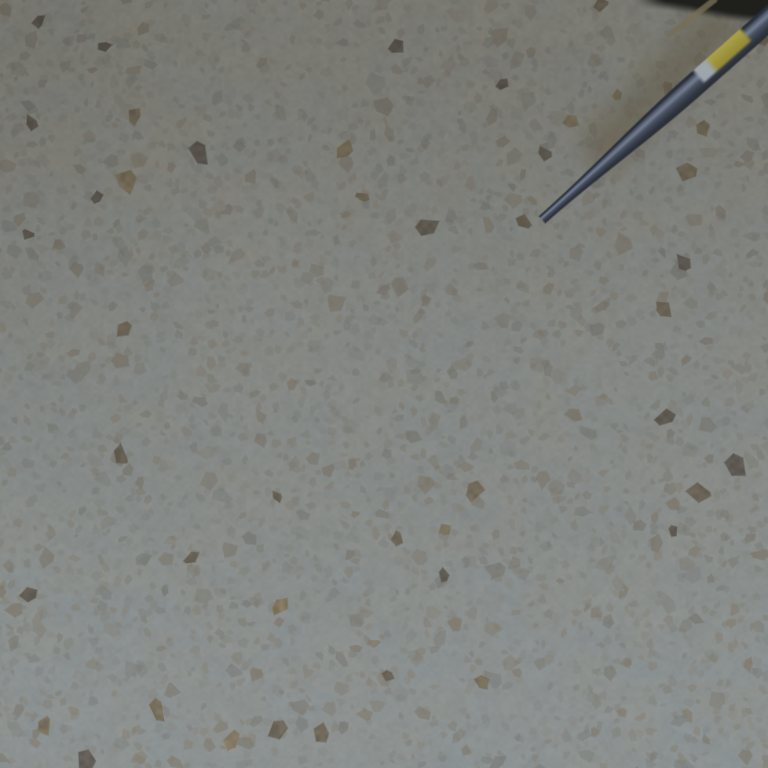
A three.js fragment shader for this texture:

```glsl
// Grey terrazzo floor with soft stone chips and a pen lying at the upper right.
// Chips are jittered convex polygons in three grid layers over a lit base;
// the pen, its shadow and a dark corner object are drawn with line distances.
varying vec2 vUv;

float hash(vec2 p) {
  return fract(sin(dot(p, vec2(127.1, 311.7))) * 43758.5453);
}

float noise(vec2 p) {
  vec2 i = floor(p), f = fract(p);
  f = f * f * (3.0 - 2.0 * f);
  return mix(mix(hash(i), hash(i + vec2(1.0, 0.0)), f.x),
             mix(hash(i + vec2(0.0, 1.0)), hash(i + vec2(1.0, 1.0)), f.x), f.y);
}

// Distance to an irregular five-sided chip, stretched along a random direction
float chipDistance(vec2 p, float radius, vec2 id) {
  float turn = hash(id + 3.7) * 6.283;
  float c = cos(turn), s = sin(turn);
  p = mat2(c, -s, s, c) * p;
  p.x *= 1.0 + 0.7 * hash(id + 8.3);
  float d = -1.0;
  for (int i = 0; i < 5; i++) {
    float k = float(i);
    float a = (k + 0.6 * hash(id + k * 1.9)) * 1.2566;
    float side = radius * (0.72 + 0.45 * hash(id + k * 2.3 + 11.0));
    d = max(d, dot(p, vec2(cos(a), sin(a))) - side);
  }
  return d;
}

// One layer of chips: x is coverage, y is the random tone of the chip
vec2 chipLayer(vec2 uv, float cells, float density, float size, float seed) {
  vec2 cell = floor(uv * cells);
  vec2 found = vec2(0.0);
  for (int y = -1; y <= 1; y++) {
    for (int x = -1; x <= 1; x++) {
      vec2 grid = cell + vec2(float(x), float(y));
      vec2 id = grid + seed;
      if (hash(id + 0.5) > density) continue;
      vec2 center = (grid + vec2(hash(id + 1.3), hash(id + 2.6))) / cells;
      float radius = size * mix(0.55, 1.1, hash(id + 5.2));
      float d = chipDistance(uv - center, radius, id);
      float cover = 1.0 - smoothstep(-0.0018, 0.0016, d);
      if (cover > found.x) found = vec2(cover, hash(id + 7.4));
    }
  }
  return found;
}

// Distance to a straight segment
float segment(vec2 p, vec2 a, vec2 b) {
  vec2 ab = b - a;
  return length(p - a - ab * clamp(dot(p - a, ab) / dot(ab, ab), 0.0, 1.0));
}

vec3 floorColor(vec2 uv) {
  // Light falls off from the lower edge to a warmer top
  float height = uv.y + 0.05 * (noise(uv * 3.0) - 0.5);
  vec3 color = mix(vec3(0.55, 0.572, 0.57), vec3(0.522, 0.535, 0.523), smoothstep(0.0, 0.55, height));
  color = mix(color, vec3(0.477, 0.476, 0.448), smoothstep(0.45, 1.0, height));
  color -= 0.016 * smoothstep(0.35, 0.0, uv.x) * smoothstep(0.2, 0.7, uv.y);
  float shade = color.g / 0.53;

  // Fine mottling
  color += 0.016 * (noise(uv * 90.0) - 0.5) + 0.018 * (noise(uv * 210.0) - 0.5);
  color += vec3(0.012, 0.0, -0.016) * (noise(uv * 24.0 + 9.0) - 0.5);

  // Faint small chips, medium chips, then a few strong brown ones
  vec2 small = chipLayer(uv, 68.0, 0.62, 0.0062, 17.0);
  vec3 smallTone = mix(vec3(0.44, 0.45, 0.44), vec3(0.49, 0.46, 0.41), small.y);
  color = mix(color, smallTone * shade, small.x * (0.12 + 0.45 * fract(small.y * 7.0)));

  vec2 medium = chipLayer(uv, 31.0, 0.5, 0.0105, 53.0);
  vec3 mediumTone = mix(vec3(0.43, 0.44, 0.43), vec3(0.47, 0.43, 0.37), medium.y);
  color = mix(color, mediumTone * shade, medium.x * (0.2 + 0.5 * fract(medium.y * 9.0)));

  vec2 strong = chipLayer(uv, 15.0, 0.17, 0.0125, 91.0);
  vec3 strongTone = mix(vec3(0.32, 0.30, 0.27), vec3(0.47, 0.42, 0.32), strong.y * strong.y);
  strongTone *= 0.92 + 0.2 * noise(uv * 150.0);
  return mix(color, strongTone * shade, strong.x * 0.85);
}

void main() {
  vec2 uv = vUv;
  vec3 color = floorColor(uv);

  // Soft brownish shadow beside the pen
  float shadow = 1.0 - smoothstep(0.0, 0.06, segment(uv, vec2(0.79, 0.81), vec2(0.93, 0.96)));
  color = mix(color, vec3(0.38, 0.36, 0.29), 0.55 * shadow);

  // Dark object in the corner with a pale streak
  float corner = uv.y - mix(0.995, 0.974, smoothstep(0.83, 1.0, uv.x));
  float dark = smoothstep(-0.008, 0.008, corner) * smoothstep(0.82, 0.87, uv.x);
  color = mix(color, vec3(0.12, 0.12, 0.11), dark);
  float streak = segment(uv, vec2(0.875, 0.957), vec2(0.93, 1.0));
  color = mix(color, vec3(0.46, 0.43, 0.33), 0.8 * (1.0 - smoothstep(0.002, 0.006, streak)));

  // Pen in its own frame: x runs from the tip, y across the barrel
  vec2 axis = normalize(vec2(0.294, 0.26));
  vec2 fromTip = uv - vec2(0.706, 0.714);
  vec2 pen = vec2(dot(fromTip, axis), dot(fromTip, vec2(-axis.y, axis.x)));
  float halfWidth = mix(0.006, 0.015, smoothstep(0.0, 0.26, pen.x));
  float across = pen.y / halfWidth;
  vec3 barrel = mix(vec3(0.17, 0.19, 0.22), vec3(0.29, 0.33, 0.40), smoothstep(-0.9, 0.2, across));
  barrel += 0.14 * exp(-18.0 * (across - 0.3) * (across - 0.3));
  barrel = mix(barrel, vec3(0.16, 0.18, 0.22), smoothstep(0.55, 0.9, across));
  vec3 yellow = vec3(0.60, 0.56, 0.22) + 0.07 * across;
  vec3 band = mix(vec3(0.62, 0.65, 0.68), yellow, smoothstep(0.292, 0.304, pen.x));
  float bandMask = smoothstep(0.272, 0.28, pen.x) * (1.0 - smoothstep(0.354, 0.362, pen.x));
  barrel = mix(barrel, band, bandMask * smoothstep(-0.6, -0.2, across));
  float penMask = 1.0 - smoothstep(-0.0015, 0.002, max(abs(pen.y) - halfWidth, -pen.x));
  color = mix(color, barrel, penMask);

  gl_FragColor = vec4(color, 1.0);
}
```
